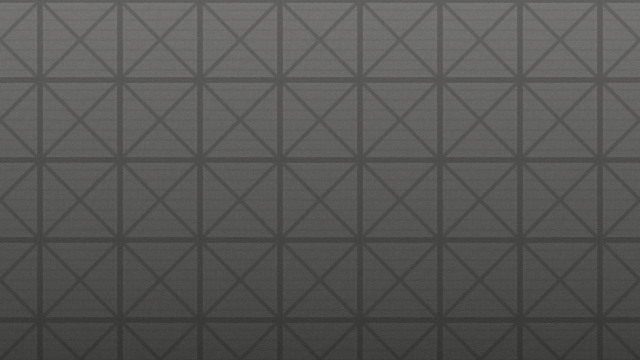
Write a Shadertoy shader that draws this pattern.

```glsl
const float ROWS = 4.5;
const float PLANKS = 8.0;
const float GRAIN_CELLS = 64.0;
const float BAR_HALF = 0.036;
const float BRACE_HALF = 0.023;
const float SEAM_HALF = 0.006;

float hash(vec2 p) {
    return fract(sin(dot(p, vec2(127.1, 311.7))) * 43758.5453);
}

// Antialiased coverage of a line, given the distance to its centre
float line(float dist, float halfWidth, float blur) {
    return 1.0 - smoothstep(halfWidth - blur, halfWidth + blur, dist);
}

// Distance to the square frame around a unit cell
float frameDistance(vec2 q) {
    return 0.5 - max(abs(q.x), abs(q.y));
}

// Distance to the two crossing diagonals
float braceDistance(vec2 q) {
    return abs(abs(q.x) - abs(q.y)) * 0.7071;
}

// Distance to the nearest horizontal seam between planks
float seamDistance(float y, float count) {
    return abs(fract(y * count + 0.5) - 0.5) / count;
}

// Warm grey that falls off towards the floor
vec3 wallColor(float height) {
    float level = mix(0.245, 0.455, pow(height, 0.85));
    return level * vec3(1.005, 1.0, 0.98);
}

void mainImage(out vec4 fragColor, in vec2 fragCoord) {
    vec2 uv = fragCoord / iResolution.xy;
    float blur = 0.75 * ROWS / iResolution.y;

    // Cell space, measured down from the top edge
    vec2 p = vec2(fragCoord.x, iResolution.y - fragCoord.y) * ROWS / iResolution.y;
    vec2 q = fract(p + vec2(0.5, 0.0)) - 0.5;

    float frame = frameDistance(q);
    float bar = line(frame, BAR_HALF, blur);
    float brace = line(braceDistance(q), BRACE_HALF, blur);
    float seam = line(seamDistance(p.y, PLANKS), SEAM_HALF, blur);
    float rim = line(abs(frame - BAR_HALF - 0.012), 0.008, blur);

    // Planks, then the braces and bars over them
    float shade = 1.0 - 0.09 * seam;
    shade += 0.025 * rim;
    shade = mix(shade, 0.85, brace);
    shade = mix(shade, 0.82, bar);

    // Fine grain
    float grain = hash(floor(p * GRAIN_CELLS)) - 0.5;
    vec3 color = wallColor(uv.y) * shade + 0.025 * grain;

    fragColor = vec4(color, 1.0);
}
```
